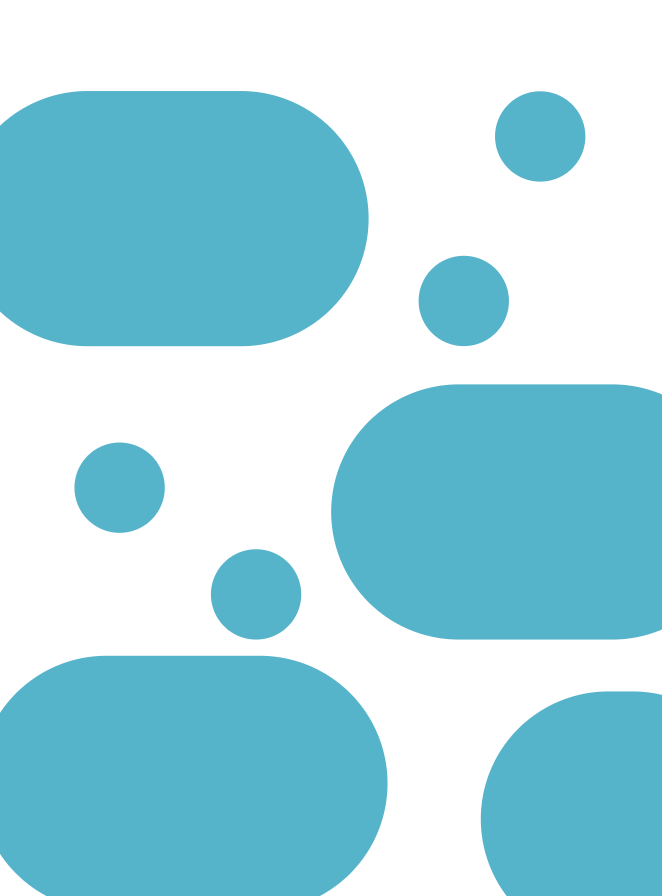
Give the GLSL for this background, as a WebGL 1 fragment shader.

```glsl
precision highp float;

uniform vec2 u_resolution;

const vec3 PAPER = vec3(1.0);
const vec3 TEAL = vec3(0.333, 0.702, 0.792);

// Lengths are fractions of the canvas height
const float PILL_RADIUS = 0.1424;
const float PILL_HALF_SPAN = 0.0857;
const float SHORT_HALF_SPAN = 0.0135;
const float DOT_RADIUS = 0.0504;

const vec2 PILL_TOP = vec2(0.1833, 0.7560);
const vec2 PILL_MIDDLE = vec2(0.5977, 0.4286);
const vec2 PILL_BOTTOM = vec2(0.2044, 0.1257);
const vec2 PILL_CORNER = vec2(0.6925, 0.0859);

const vec2 DOT_UPPER_A = vec2(0.6029, 0.8477);
const vec2 DOT_UPPER_B = vec2(0.5176, 0.6641);
const vec2 DOT_LOWER_A = vec2(0.1335, 0.4557);
const vec2 DOT_LOWER_B = vec2(0.2858, 0.3366);

// Signed distance to a horizontal capsule
float pill(vec2 p, float halfSpan) {
  p.x = max(abs(p.x) - halfSpan, 0.0);
  return length(p) - PILL_RADIUS;
}

float dot_(vec2 p) {
  return length(p) - DOT_RADIUS;
}

void main() {
  vec2 p = gl_FragCoord.xy / u_resolution.y;
  float pixel = 1.0 / u_resolution.y;

  // Large pills, some running off the canvas
  float d = pill(p - PILL_TOP, PILL_HALF_SPAN);
  d = min(d, pill(p - PILL_MIDDLE, PILL_HALF_SPAN));
  d = min(d, pill(p - PILL_BOTTOM, PILL_HALF_SPAN));
  d = min(d, pill(p - PILL_CORNER, SHORT_HALF_SPAN));

  // Small dots in the gaps
  d = min(d, dot_(p - DOT_UPPER_A));
  d = min(d, dot_(p - DOT_UPPER_B));
  d = min(d, dot_(p - DOT_LOWER_A));
  d = min(d, dot_(p - DOT_LOWER_B));

  // One-pixel antialiased edge
  float cover = clamp(0.5 - d / pixel, 0.0, 1.0);
  gl_FragColor = vec4(mix(PAPER, TEAL, cover), 1.0);
}
```
